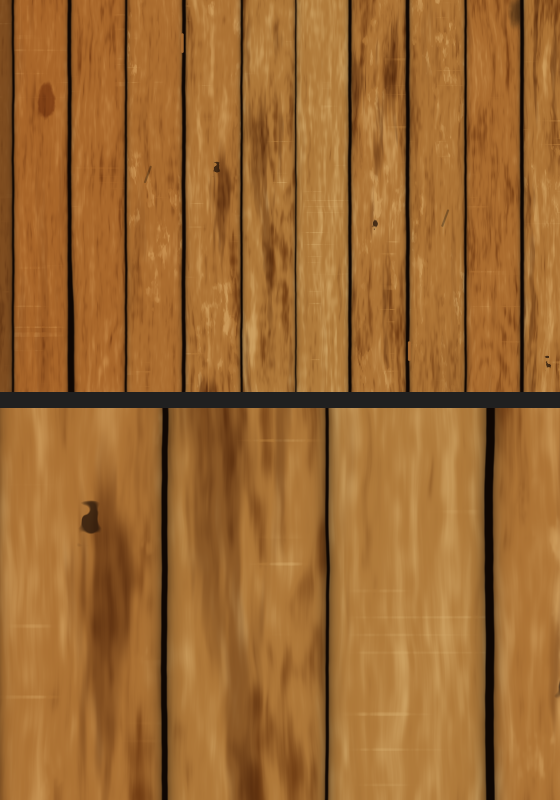
Top, the full canvas; bottom, a detail of the centre.
A WebGL 1 fragment shader for this texture:

```glsl
precision highp float;
// Weathered vertical wooden planks with dark gaps, wavy grain, stains and scratches.
uniform vec2 u_resolution;

float hash(vec2 p) {
  return fract(sin(dot(p, vec2(127.1, 311.7))) * 43758.545);
}

float noise(vec2 p) {
  vec2 i = floor(p), f = fract(p);
  f = f * f * (3.0 - 2.0 * f);
  return mix(mix(hash(i), hash(i + vec2(1, 0)), f.x),
             mix(hash(i + vec2(0, 1)), hash(i + vec2(1, 1)), f.x), f.y);
}

float fbm(vec2 p) {
  float sum = 0.0, amp = 0.53;
  for (int i = 0; i < 4; i++) {
    sum += amp * noise(p);
    p = p * 2.03 + 17.3;
    amp *= 0.5;
  }
  return sum;
}

// 1 when the plank or seam index equals n
float is(float index, float n) {
  return 1.0 - step(0.5, abs(index - n));
}

// Nearly even seam spacing, drifting a little around the middle
float seamX(float k) {
  float m = 5.0 - k;
  return 0.0236 + 0.1009 * k + 0.0052 * sin(1.2 * m) * exp(-0.15 * m * m);
}

float segment(vec2 p, vec2 a, vec2 b) {
  vec2 ab = b - a;
  return length(p - a - ab * clamp(dot(p - a, ab) / dot(ab, ab), 0.0, 1.0));
}

void main() {
  vec2 p = gl_FragCoord.xy / u_resolution.x;
  float px = 1.0 / u_resolution.x;

  // Nearest seam, with its own width; the second one opens toward the bottom
  float k = floor((p.x - 0.0236) / 0.1009 + 0.5);
  float opening = is(k, 1.0) * (1.0 - smoothstep(0.1, 0.28, p.y));
  float wobble = 0.0022 * (fbm(vec2(k * 7.3, p.y * 22.0)) - 0.5);
  float d = p.x - seamX(k) - wobble - 0.003 * opening;
  float gap = 0.0017 + 0.0013 * mod(k, 2.0) - 0.0021 * is(k, 5.0)
            + 0.0008 * is(k, 6.0) + 0.0025 * opening;

  // Plank character
  float id = k + step(0.0, d);
  float mottled = is(mod(id, 3.0), 1.0) * step(3.5, id);
  float streaky = is(id, 5.0);
  float wavy = 0.3 + 0.7 * (is(id, 2.0) + is(id, 9.0) + streaky);
  float rough = is(id, 3.0) + is(id, 8.0) + 0.7 * mottled;
  float warm = 1.0 - smoothstep(1.0, 6.0, id) + 0.3 * step(6.5, id) + 0.35 * is(id, 9.0);
  vec2 local = vec2(p.x - seamX(id - 1.0), p.y);
  vec2 q = local + vec2(3.71, 5.13) * (id + 1.0);
  q.x += 0.016 * (fbm(q * vec2(14.0, 7.0)) - 0.5);

  // Grain: contour rings, long fibres and broad stains
  float rings = sin(52.0 * noise(q * vec2(15.0, 3.2)) + 5.0 * fbm(q * vec2(45.0, 12.0)));
  float fibre = fbm(q * vec2(150.0, 9.0)) - 0.5;
  float fine = noise(q * vec2(260.0, 70.0)) - 0.5;
  float stain = fbm(q * vec2(42.0, 8.0) + 9.0);
  float tone = 0.53 + 0.55 * fibre + 0.17 * fine + 0.075 * rings * wavy;
  tone += (stain - 0.5) * (0.4 + 0.6 * mottled + 0.55 * streaky);
  tone += 0.13 * is(id, 6.0) + 0.06 * streaky;

  // Wear: pale flakes and thin crosswise saw marks
  float flakes = smoothstep(0.54, 0.72, fbm(q * vec2(75.0, 30.0) + 4.0));
  tone += 0.34 * flakes * rough * smoothstep(0.35, 0.6, fbm(q * vec2(18.0, 6.0)));
  float saw = smoothstep(0.82, 0.98, noise(vec2(q.x * 9.0, local.y * 190.0 + id * 31.0)));
  tone += 0.2 * saw * smoothstep(0.4, 0.7, noise(q * vec2(40.0, 5.0)));

  vec3 umber = vec3(0.45, 0.25, 0.08);
  vec3 tan_ = vec3(0.69, 0.48, 0.23);
  vec3 straw = vec3(0.81, 0.64, 0.39);
  vec3 col = mix(umber, tan_, smoothstep(0.0, 0.52, tone));
  col = mix(col, straw, smoothstep(0.5, 1.0, tone));
  col *= mix(vec3(1.0), vec3(0.96, 0.83, 0.70), warm);
  col *= 1.0 - 0.25 * is(id, 0.0);

  // Dark streaks running along the mottled planks
  float streak = smoothstep(0.56, 0.74, fbm(q * vec2(55.0, 5.0) + 21.0));
  col *= 1.0 - vec3(0.28, 0.36, 0.45) * streak * (0.25 + 0.65 * mottled + 0.5 * streaky);

  // Reddish stain on the first full plank and a shaded knot on the ninth
  float ragged = 0.7 * (fbm(p * vec2(70.0, 35.0)) - 0.5);
  float red = length((p - vec2(0.083, 0.518)) / vec2(0.016, 0.038)) + ragged;
  col *= mix(vec3(0.78, 0.66, 0.55), vec3(1.0), smoothstep(0.65, 1.0, red));
  float shade = length((p - vec2(0.925, 0.68)) / vec2(0.018, 0.035)) + ragged;
  col *= 1.0 - 0.4 * is(id, 9.0) * (1.0 - smoothstep(0.3, 1.2, shade));

  // Small black knots, one on each mottled plank
  float t = (id - 4.0) / 3.0;
  vec2 knot = local - vec2(0.058 - 0.014 * min(t, 1.0), 0.397 - 0.02 * t - 0.076 * t * t);
  float spot = length(knot / vec2(0.006, 0.010)) + 1.6 * (noise(p * 190.0) - 0.5);
  col = mix(col, vec3(0.16, 0.09, 0.04), 0.8 * mottled * (1.0 - smoothstep(0.55, 0.95, spot)));

  // Edge shading and the open gaps
  float edge = abs(d) - gap;
  col *= 1.0 - 0.38 * exp(-max(edge, 0.0) * 320.0);
  col = mix(vec3(0.06, 0.027, 0.01), col, smoothstep(-px, px, edge));

  // Two diagonal scratches and two pale chips beside the seams
  for (int i = 0; i < 2; i++) {
    float n = float(i);
    vec2 a = vec2(0.259 + 0.531 * n, 0.375 - 0.078 * n);
    float scratch = segment(p, a, a + vec2(0.010, 0.027));
    col *= 1.0 - 0.3 * (1.0 - smoothstep(0.0005, 0.0005 + 1.5 * px, scratch));
    vec2 c = vec2(0.3255 + 0.4055 * n, 0.608 - 0.55 * n);
    float chip = segment(p, c, c + vec2(0.0, 0.030));
    col = mix(col, vec3(0.66, 0.42, 0.19), 1.0 - smoothstep(0.0012, 0.0012 + 1.5 * px, chip));
  }

  gl_FragColor = vec4(col, 1.0);
}
```
